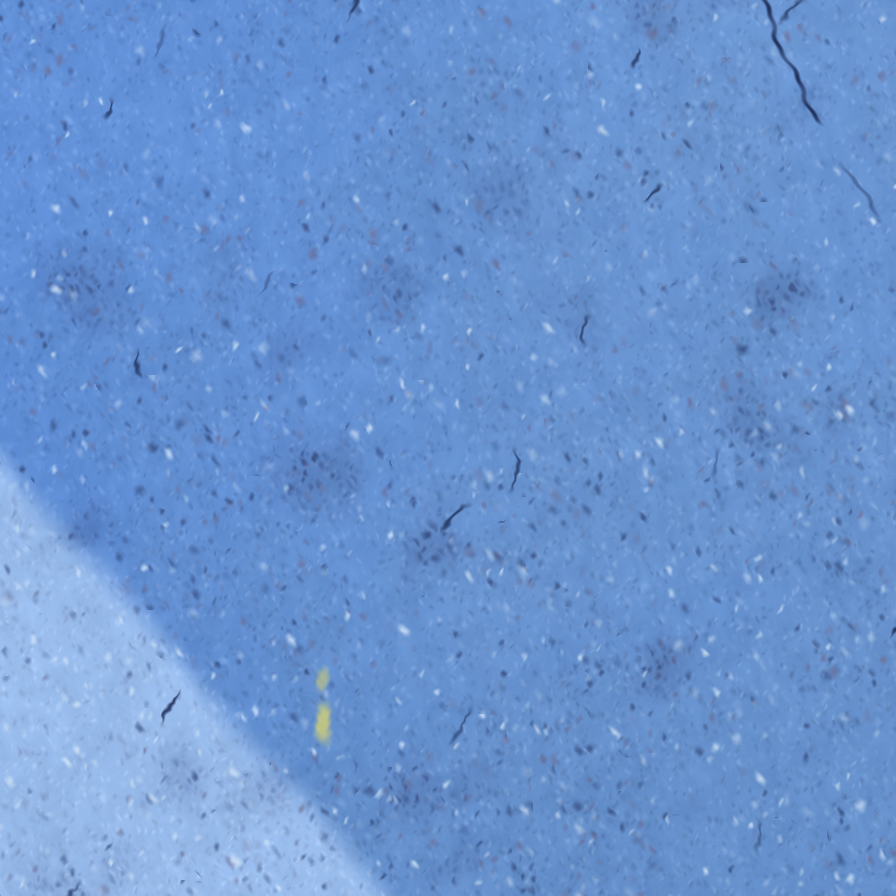
Reproduce this texture procedurally as a WebGL 1 fragment shader.

```glsl
precision highp float;
// Worn blue painted ground with grit, fine cracks and a sunlit lower left corner.
uniform vec2 u_resolution;

vec2 hash2(vec2 p) {
  vec3 q = fract(p.xyx * vec3(0.1031, 0.1030, 0.0973));
  q += dot(q, q.yzx + 33.33);
  return fract((q.xx + q.yz) * q.zy);
}

mat2 turn(float a) {
  return mat2(cos(a), -sin(a), sin(a), cos(a));
}

// Layered, warped sines: soft tone changes in about -1..1
float cloud(vec2 p) {
  float sum = 0.0, amp = 0.5;
  for (int i = 0; i < 5; i++) {
    p = turn(1.1) * p * 1.7 + 2.3;
    p += 0.6 * sin(p.yx * 1.3);
    sum += amp * sin(p.x) * sin(p.y);
    amp *= 0.72;
  }
  return sum;
}

// Soft cellular grains, mostly small; share is the part of cells filled
float grains(vec2 p, float seed, float share) {
  float cover = 0.0;
  for (int j = -1; j <= 1; j++) {
    for (int i = -1; i <= 1; i++) {
      vec2 cell = floor(p) + vec2(float(i), float(j));
      vec2 spot = hash2(cell + seed);
      vec2 kind = hash2(cell + seed + 57.3);
      vec2 d = turn(kind.y * 1.4 - 0.7) * (p - cell - spot);
      float r = mix(0.45, 0.8, pow(kind.y, 3.0));
      float body = 1.0 - smoothstep(0.0, r, length(d * vec2(mix(1.0, 1.7, spot.y), 0.85)));
      cover = max(cover, body * step(kind.x, share) * mix(0.3, 1.0, spot.x * spot.x));
    }
  }
  return cover;
}

// Short bent strokes of uneven width, leaning to the right
float cracks(vec2 p, float seed, float share) {
  float cover = 0.0;
  for (int j = -1; j <= 1; j++) {
    for (int i = -1; i <= 1; i++) {
      vec2 cell = floor(p) + vec2(float(i), float(j));
      vec2 kind = hash2(cell + seed + 11.7);
      vec2 d = turn(0.25 - 1.2 * kind.y) * (p - cell - hash2(cell + seed));
      float reach = mix(0.09, 0.22, fract(kind.y * 7.0));
      d.x += 0.018 * sin(d.y * 12.0 + kind.y * 40.0) + 0.003 * sin(d.y * 47.0 + kind.y * 9.0);
      float taper = 1.0 - smoothstep(0.35, 1.0, abs(d.y) / reach);
      float wide = 0.034 * (0.75 + 0.3 * sin(d.y * 29.0 + kind.y * 50.0));
      float line = 1.0 - smoothstep(0.0, wide, abs(d.x));
      float strength = 0.35 + 0.65 * fract(kind.y * 13.0);
      cover = max(cover, line * taper * strength * step(kind.x, share));
    }
  }
  return cover;
}

// Long crack entering at the top right, fading into a faint second part
float longCrack(vec2 uv) {
  float t = max((1.0 - uv.y) / 0.14, 0.0);
  float x = 0.853 + 0.064 * pow(t, 1.25) + 0.003 * sin(t * 13.0) + 0.0012 * sin(t * 37.0);
  float line = 1.0 - smoothstep(0.0004, 0.0046, abs(uv.x - x));
  float first = (0.8 + 0.2 * sin(t * 23.0)) * (1.0 - smoothstep(0.95, 1.02, t));
  float second = smoothstep(1.25, 1.4, t) * (1.0 - smoothstep(1.65, 1.8, t));
  return line * (first + 0.4 * second);
}

float ellipse(vec2 p, vec2 radius) {
  return 1.0 - smoothstep(0.4, 1.25, length(p / radius));
}

void main() {
  vec2 uv = gl_FragCoord.xy / u_resolution;
  float low = 1.0 - uv.y;
  // Slight warp that makes the grain outlines uneven
  vec2 rough = uv + 0.0006 * sin(uv.yx * 510.0 + 2.0 * sin(uv * 230.0))
                  + 0.0016 * sin(uv.yx * 140.0 + 2.0 * sin(uv * 60.0));

  // Painted ground: clean blue drifting into greyer worn patches
  float patchy = smoothstep(-0.4, 0.6, cloud(uv * 8.0 + 4.0));
  float worn = smoothstep(0.2, 0.85, 0.45 * uv.x + 0.4 * low + 0.3 * patchy + 0.2 * cloud(uv * 3.0));
  vec3 color = mix(vec3(0.375, 0.56, 0.845), vec3(0.41, 0.585, 0.835), smoothstep(0.0, 0.8, uv.x + 0.25 * low));
  color += vec3(0.014, 0.014, 0.012) * cloud(uv * 2.2);
  color -= vec3(0.002, 0.008, 0.026) * worn;
  color -= vec3(0.014, 0.014, 0.014) * smoothstep(0.45, 1.0, low);

  // Sunlit corner behind a soft straight shadow edge
  float edge = (uv.x * 1.13 + uv.y - 0.5) / 1.51 + 0.003 * sin(uv.x * 31.0);
  float sun = 1.0 - smoothstep(-0.028, 0.014, edge);
  color = mix(color, vec3(0.59, 0.73, 0.92) + 0.025 * cloud(uv * 9.0), sun);

  // Soft mottling and dense upright fine grain, dark and light
  color += vec3(0.020, 0.022, 0.023) * cloud(rough * vec2(54.0, 34.0));
  color += vec3(0.010, 0.010, 0.010) * cloud(rough * 17.0);
  color -= vec3(0.050, 0.072, 0.090) * grains(rough * 110.0, 3.0, 0.35 + 0.3 * patchy);
  color += vec3(0.085, 0.070, 0.050) * grains(rough * 104.0, 19.0, 0.45);

  // Stains made of clustered grit
  float stain = grains(uv * vec2(8.0, 11.0) + 0.12 * cloud(uv * 18.0), 8.0, 0.2);
  float clump = 0.25 + grains(rough * 88.0, 71.0, 0.85);
  color = mix(color, vec3(0.23, 0.32, 0.53), min(1.25 * stain * clump, 0.85));

  // Grit gathered in patches: brown, dark and white, denser toward the bottom
  float brown = grains(rough * 74.0, 31.0, 0.03 + 0.13 * patchy);
  float dark = grains(rough * 82.0, 43.0, 0.03 + 0.18 * patchy * (0.35 + low));
  float white = grains(rough * 80.0, 90.0, 0.03 + 0.08 * low);
  color = mix(color, vec3(0.42, 0.41, 0.56), 0.65 * brown);
  color = mix(color, vec3(0.18, 0.26, 0.45), 0.72 * dark);
  color = mix(color, vec3(0.84, 0.91, 0.98), 0.8 * white);

  // Cracks
  float crack = max(cracks(rough * 7.0, 5.0, 0.36), longCrack(uv));
  color = mix(color, vec3(0.10, 0.16, 0.32), 0.92 * crack);

  // Two small yellow paint dabs
  float dab = max(ellipse(rough - vec2(0.361, 0.193), vec2(0.010, 0.026)),
                  0.7 * ellipse(rough - vec2(0.360, 0.243), vec2(0.009, 0.014)));
  color = mix(color, vec3(0.78, 0.79, 0.50), 0.9 * dab);

  gl_FragColor = vec4(color, 1.0);
}
```
